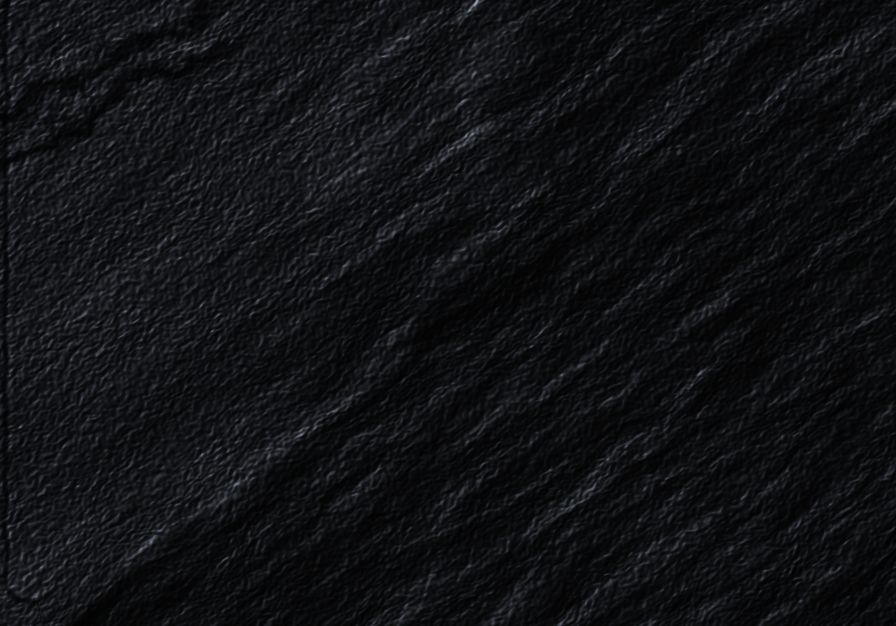
A Shadertoy shader for this texture:

```glsl
#define GRAIN_ANGLE 0.63
#define LIGHT_DIR vec2(-0.80, 0.60)
#define RELIEF_STEP 0.0024
#define RELIEF_CONTRAST 0.86
#define PLATE_LEVEL 0.088
#define SHADE_LEVEL 0.046
#define RIDGE_GAIN 0.95
#define GROOVE_DEPTH 0.55
#define SLATE_TINT vec3(0.94, 0.99, 1.12)

vec2 hashGradient(vec2 cell) {
    vec3 h = fract(vec3(cell.xyx) * vec3(0.1031, 0.1030, 0.0973));
    h += dot(h, h.yzx + 33.33);
    float angle = 6.2832 * fract((h.x + h.y) * h.z);
    return vec2(cos(angle), sin(angle));
}

float gradientNoise(vec2 p) {
    vec2 i = floor(p), f = fract(p);
    vec2 u = f * f * f * (f * (f * 6.0 - 15.0) + 10.0);
    float a = dot(hashGradient(i), f);
    float b = dot(hashGradient(i + vec2(1, 0)), f - vec2(1, 0));
    float c = dot(hashGradient(i + vec2(0, 1)), f - vec2(0, 1));
    float d = dot(hashGradient(i + vec2(1, 1)), f - vec2(1, 1));
    return mix(mix(a, b, u.x), mix(c, d, u.x), u.y);
}

float fbm(vec2 p) {
    float sum = 0.0, gain = 1.0;
    for (int i = 0; i < 4; i++) {
        sum += gain * gradientNoise(p);
        p = p * 2.03 + 17.3;
        gain *= 0.5;
    }
    return sum;
}

// Coordinates along and across the cleavage direction
vec2 alongGrain(vec2 p) {
    float c = cos(GRAIN_ANGLE), s = sin(GRAIN_ANGLE);
    return vec2(c * p.x + s * p.y, c * p.y - s * p.x);
}

// Soft band of the given half width around zero
float band(float d, float width) {
    return exp(-d * d / (width * width));
}

// Signed height above the main ridge
float ridgeSide(vec2 p) {
    float crest = 0.71 * p.x - 0.05 + 0.09 * smoothstep(0.5, 0.75, p.x);
    return p.y - crest + 0.022 * fbm(p * 6.0);
}

// Strata, pebbled grain and fine grit; each amplitude is slope over frequency
float slateHeight(vec2 p, float strataWeight) {
    vec2 q = alongGrain(p);
    q.y += 0.012 * gradientNoise(q * vec2(7.0, 11.0));
    float h = strataWeight * gradientNoise(q * vec2(5.0, 19.0)) / 19.0;
    h += strataWeight * gradientNoise(q * vec2(14.0, 42.0) + 5.0) / 42.0;
    q += 0.003 * gradientNoise(p * 60.0);
    h += 0.60 * gradientNoise(q * vec2(58.0, 88.0) + 9.0) / 88.0;
    h += 0.85 * gradientNoise(q * vec2(115.0, 150.0) + 31.0) / 150.0;
    return h;
}

// Wavy dark cracks and lit flakes of the chipped upper left corner
float chipTone(vec2 p) {
    float inside = 1.0 - smoothstep(0.30, 0.41, p.x);
    float d = p.y - 0.745 - 0.52 * p.x + 0.045 * fbm(p * 11.0);
    float cracks = 1.8 * band(d, 0.012) + 1.4 * band(d - 0.065, 0.010);
    float flakes = 0.4 * band(d - 0.035, 0.015) + 0.4 * band(d - 0.11, 0.03);
    float splinters = band(fbm(alongGrain(p) * vec2(9.0, 24.0)), 0.09) * smoothstep(0.0, 0.02, d);
    return inside * (flakes - cracks - 0.7 * splinters);
}

// Worn border on the left with a rounded lower corner
float borderTone(vec2 p) {
    vec2 corner = max(vec2(0.045, 0.075) - p, 0.0);
    float d = 0.036 - length(corner) + 0.006 * gradientNoise(p * 22.0);
    d = mix(d, 1.0, smoothstep(0.06, 0.11, p.x));
    return 0.4 * band(d - 0.007, 0.004) - 1.2 * band(d, 0.004);
}

void mainImage(out vec4 fragColor, in vec2 fragCoord) {
    vec2 p = fragCoord / iResolution.y;
    vec2 q = alongGrain(p);
    float side = ridgeSide(p);

    // Lit plate on the left, falling into shade past the ridge
    float plate = smoothstep(-0.03, 0.10, side) * (1.0 - smoothstep(0.15, 1.0, p.x));
    float rough = 1.0 - 0.7 * plate;
    float tone = log(mix(SHADE_LEVEL, PLATE_LEVEL, plate));
    tone += 0.55 * fbm(q * vec2(1.6, 5.0) + 3.0);

    // Main ridge, its shadow, and two fainter ridges
    float fade = 1.0 - smoothstep(0.75, 1.05, p.x);
    float patchy = 0.85 + 0.6 * gradientNoise(p * 9.0 + 4.0);
    float ridgeLight = mix(RIDGE_GAIN, 0.5 * RIDGE_GAIN, plate);
    tone += ridgeLight * fade * patchy * band(side - 0.020, 0.028);
    tone -= 0.4 * fade * band(side + 0.045, 0.03);
    tone -= 0.5 * band(side - 0.11, 0.035) * band(p.x - 0.60, 0.16);
    float wander = 0.04 * fbm(p * 7.0 + 8.0);
    tone += 0.65 * band(p.x - 0.62 - 0.6 * p.y + wander, 0.03) * (1.0 - smoothstep(0.1, 0.28, p.y));
    tone += 0.60 * band(p.x - 0.60 - 0.18 * p.y + wander, 0.04) * smoothstep(0.62, 0.78, p.y);

    // Dark grooves, deepest in the lower right corner
    float groove = band(fbm(q * vec2(4.0, 18.0) + 21.0), 0.10);
    float deep = smoothstep(1.1, 1.45, p.x) * (1.0 - smoothstep(0.05, 0.25, p.y));
    tone -= (GROOVE_DEPTH * rough + 0.6 * deep) * groove;
    tone += chipTone(p) + borderTone(p);

    // Raking light over the relief
    float strata = 0.55 * rough;
    float slope = slateHeight(p, strata) - slateHeight(p + LIGHT_DIR * RELIEF_STEP, strata);
    tone += RELIEF_CONTRAST * slope / RELIEF_STEP;

    float level = exp(tone);
    level = level / (1.0 + level * 0.7) + 0.006;
    fragColor = vec4(level * SLATE_TINT, 1.0);
}
```
